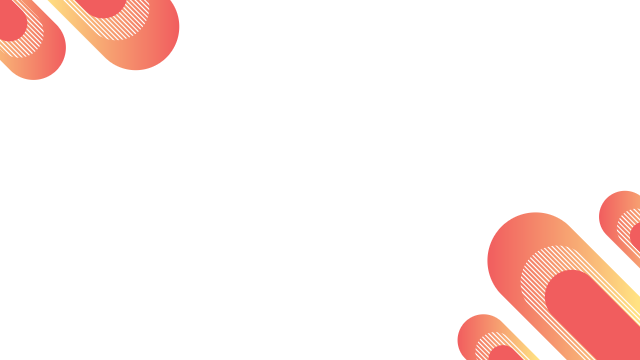
Write a Shadertoy shader that draws this background.

```glsl
// Diagonal rounded bars in warm gradients, entering a white canvas from two corners.
// Each bar nests three capsules: a gradient body, a hatched band and a solid core.
// Lengths are in canvas heights, and all parts of a bar scale with its radius.

const vec3 RED = vec3(0.945, 0.365, 0.370);
const vec3 ORANGE = vec3(0.970, 0.670, 0.455);
const vec3 YELLOW = vec3(1.0, 0.885, 0.510);

// Signed distance to a capsule that starts at the origin and runs endlessly along +x
float capsule(vec2 p, float radius) {
    return length(vec2(min(p.x, 0.0), p.y)) - radius;
}

// Antialiased coverage of a distance field
float cover(float dist) {
    float pixel = 1.0 / iResolution.y;
    return clamp(0.5 - dist / pixel, 0.0, 1.0);
}

// side = 1 runs down to the right, side = -1 runs up to the left
vec3 drawBar(vec3 color, vec2 p, vec2 center, float radius, float side) {
    vec2 d = (p - center) * side;
    vec2 q = vec2(d.x - d.y, d.x + d.y) * 0.70711; // along and across the bar

    // Horizontal gradient, red at the round end
    float t = clamp((d.x / radius + 1.0) / 3.1, 0.0, 1.0);
    vec3 body = mix(RED, ORANGE, min(t / 0.6, 1.0));
    body = mix(body, YELLOW, max(t - 0.6, 0.0) / 0.4);
    color = mix(color, body, cover(capsule(q, radius)));

    // Thin white lines parallel to the axis
    float pitch = 0.0093;
    float lineDist = abs(fract(q.y / pitch) - 0.5) * pitch - 0.0016;
    float band = capsule(q - vec2(0.64 * radius, 0.0), 0.765 * radius);
    color = mix(color, vec3(1.0), cover(lineDist) * cover(band));

    // Solid core
    float core = capsule(q - vec2(1.06 * radius, 0.0), 0.56 * radius);
    return mix(color, RED, cover(core));
}

void mainImage(out vec4 fragColor, in vec2 fragCoord) {
    vec2 p = fragCoord / iResolution.y;
    vec3 color = vec3(1.0);

    // Lower right group
    color = drawBar(color, p, vec2(1.488, 0.276), 0.134, 1.0);
    color = drawBar(color, p, vec2(1.343, 0.055), 0.072, 1.0);
    color = drawBar(color, p, vec2(1.736, 0.398), 0.072, 1.0);

    // Upper left group
    color = drawBar(color, p, vec2(0.377, 0.926), 0.121, -1.0);
    color = drawBar(color, p, vec2(0.093, 0.868), 0.090, -1.0);

    fragColor = vec4(color, 1.0);
}
```
